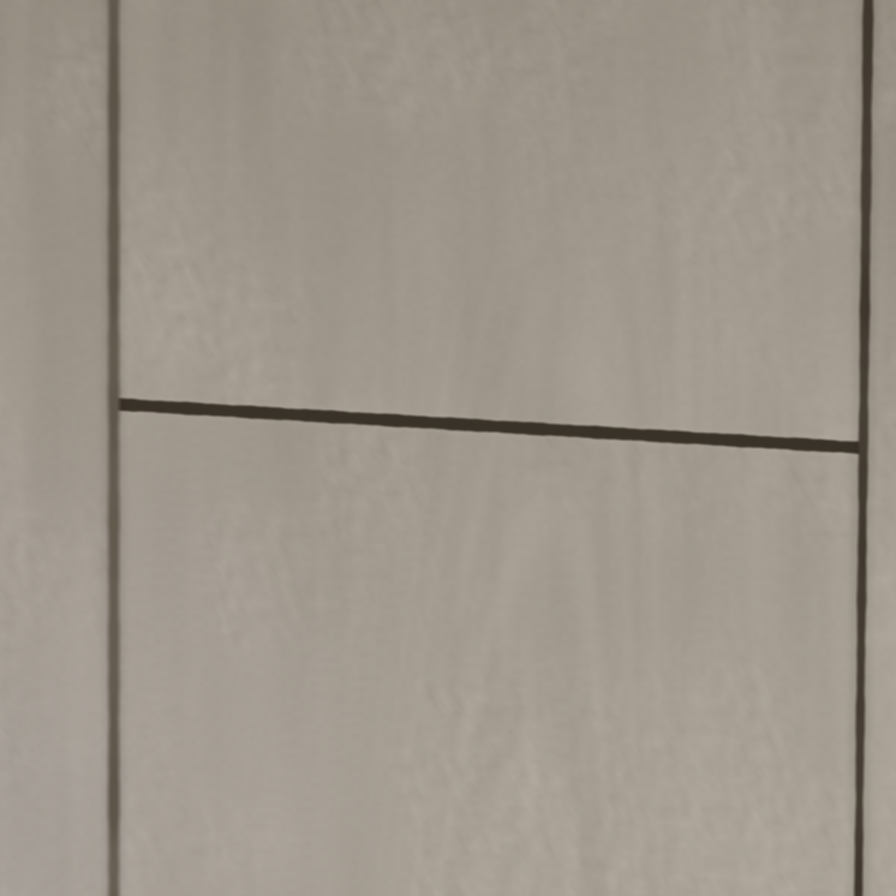
A three.js fragment shader for this texture:

```glsl
// Greige wood-look floor planks with dark, slightly tilted seams and faint grain.
varying vec2 vUv;

const vec3 PALE_WOOD = vec3(0.665, 0.635, 0.590);
const vec3 DEEP_WOOD = vec3(0.560, 0.528, 0.478);
const vec3 JOINT_DARK = vec3(0.225, 0.195, 0.155);
const vec3 SEAM_DUSTY = vec3(0.385, 0.350, 0.305);
const vec3 SEAM_DARK = vec3(0.255, 0.225, 0.185);

const float FIRST_SEAM = 0.127;
const float PLANK_LENGTH = 1.6;

float hash(vec2 p) {
  return fract(sin(dot(p, vec2(127.1, 311.7))) * 43758.5);
}

// Smooth cellular noise: random cell values blended by distance to jittered points.
float cellular(vec2 p) {
  vec2 cell = floor(p);
  float sum = 0.0;
  float total = 0.0;
  for (int j = -1; j <= 1; j++) {
    for (int i = -1; i <= 1; i++) {
      vec2 id = cell + vec2(float(i), float(j));
      vec2 jitter = 0.25 + 0.5 * vec2(hash(id), hash(id + 19.3));
      vec2 offset = id + jitter - p;
      float weight = exp(-5.0 * dot(offset, offset));
      sum += weight * hash(id + 47.1);
      total += weight;
    }
  }
  return sum / total - 0.5;
}

// Layered sines that roughen a straight edge.
float wobble(float t) {
  return 0.5 * sin(t * 41.0) + 0.3 * sin(t * 97.0 + 1.3) + 0.2 * sin(t * 213.0 + 4.1);
}

// Distance to the nearest whole number.
float nearestLine(float t) {
  return abs(fract(t + 0.5) - 0.5);
}

float lineMask(float dist, float halfWidth, float softness) {
  return 1.0 - smoothstep(halfWidth - softness, halfWidth + softness, dist);
}

// Nested arches around a leaning axis, fading out sideways.
float archGrain(vec2 p, float warp) {
  float side = p.x - (0.595 + 0.07 * p.y) - 0.025 * warp;
  float rings = p.y + 45.0 * side * side;
  float fade = exp(-55.0 * side * side) * (1.0 - smoothstep(0.55, 0.85, p.y));
  return fade * (0.7 * sin(rings * 21.0 + 3.0 * warp) + 0.3 * sin(rings * 43.0 + 1.7));
}

// Long streaks that run along the plank.
float streaks(vec2 p, float warp) {
  float x = p.x + 0.02 * warp;
  return 0.6 * cellular(vec2(x * 24.0, p.y * 2.6))
       + 0.4 * cellular(vec2(x * 58.0, p.y * 5.0) + 8.0);
}

// Shallow embossed pits lit from the upper left.
float emboss(vec2 p) {
  vec2 q = vec2(p.x + 0.5 * p.y, p.y) * vec2(85.0, 65.0);
  return cellular(q) - cellular(q + vec2(-0.45, 0.45));
}

vec3 woodColor(vec2 p, vec2 plank) {
  vec2 local = p + 3.7 * plank;
  float warp = cellular(local * vec2(5.0, 3.0));
  float mottle = cellular(local * vec2(9.0, 7.0) + 31.0);
  float light = 1.0 - 0.72 * pow(p.y, 1.6);
  vec3 color = mix(DEEP_WOOD, PALE_WOOD, light);

  // Tone shifts between planks and cloudy patches within each one.
  float relief = 0.014 * (hash(plank + 5.0) - 0.5) + 0.018 * warp + 0.020 * mottle;
  relief += 0.034 * streaks(local, warp);
  relief += 0.011 * archGrain(p, warp);
  relief += 0.026 * emboss(local) * smoothstep(-0.25, 0.3, mottle);
  relief += 0.010 * cellular(local * 150.0);

  // Cool sheen towards the lower left.
  float sheen = (1.0 - smoothstep(0.0, 0.6, p.x)) * (1.0 - smoothstep(0.1, 0.8, p.y));
  return color + relief + sheen * vec3(-0.004, -0.003, 0.010);
}

void main() {
  vec2 p = vUv;

  // Plank lattice: columns spread slightly upward, alternate columns are staggered.
  float pitch = mix(0.831, 0.842, p.y);
  float across = (p.x - FIRST_SEAM) / pitch;
  float column = floor(across);
  float jointHeight = 0.549 - 0.049 * across;
  float along = (p.y - jointHeight) / PLANK_LENGTH + 0.5 * mod(column, 2.0);
  vec3 color = woodColor(p, vec2(column, floor(along)));

  // Dark end joint with a faint worn rim.
  float jointDist = nearestLine(along) * PLANK_LENGTH + 0.0006 * wobble(p.x * 2.0);
  color += 0.018 * lineMask(jointDist, 0.010, 0.004);
  color = mix(color, JOINT_DARK, lineMask(jointDist, 0.0068, 0.0022));

  // Long seams: dusty and soft on the left, crisp and dark on the right.
  float right = smoothstep(0.3, 0.7, across);
  float seamDist = nearestLine(across) * pitch + 0.0007 * wobble(p.y + right);
  float seamWidth = mix(0.0060, mix(0.0043, 0.0057, p.y), right);
  float seamSoft = mix(0.0042, 0.0028, right);
  vec3 seamColor = mix(SEAM_DUSTY, SEAM_DARK, right) + 0.05 * cellular(p * vec2(20.0, 14.0));
  color = mix(color, color * 0.94, lineMask(seamDist, 0.012, 0.007));
  color = mix(color, seamColor, lineMask(seamDist, seamWidth, seamSoft));

  gl_FragColor = vec4(color, 1.0);
}
```
